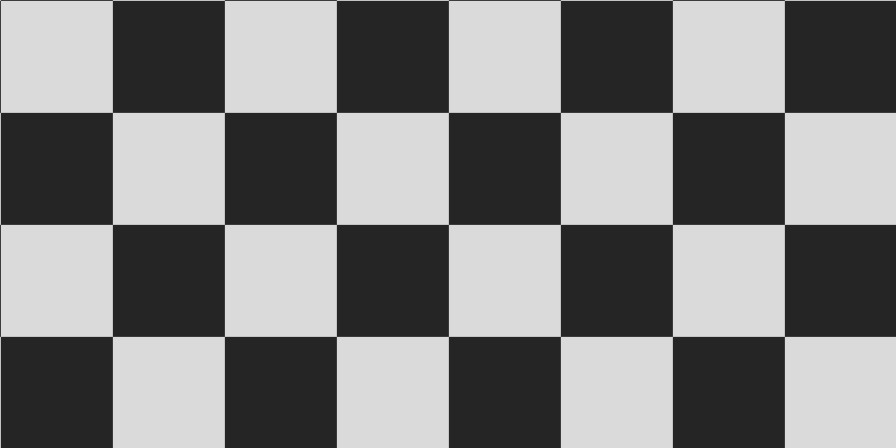
Write a WebGL 1 fragment shader that draws this pattern.

```glsl
precision highp float;
// Checkerboard of eight by four flat light and dark squares with soft seams.

#define ROWS 4.0
#define SEAM_SHIFT 0.0078125  // board offset right and down, in squares
#define DARK vec3(0.145)
#define LIGHT vec3(0.855)

uniform vec2 u_resolution;

// Signed distance to the nearest seam, in squares; the sign alternates.
vec2 seamDistance(vec2 p) {
    return abs(mod(p - 0.5, 2.0) - 1.0) - 0.5;
}

void main() {
    float squareSize = u_resolution.y / ROWS;

    // Board coordinates in squares, measured from the upper left corner.
    vec2 fromTopLeft = vec2(gl_FragCoord.x, u_resolution.y - gl_FragCoord.y);
    vec2 board = fromTopLeft / squareSize - SEAM_SHIFT;

    // Smoothed square wave on each axis; their product is the checker.
    vec2 wave = clamp(2.0 * seamDistance(board) * squareSize, -1.0, 1.0);
    float lightness = 0.5 + 0.5 * wave.x * wave.y;

    gl_FragColor = vec4(mix(DARK, LIGHT, lightness), 1.0);
}
```
